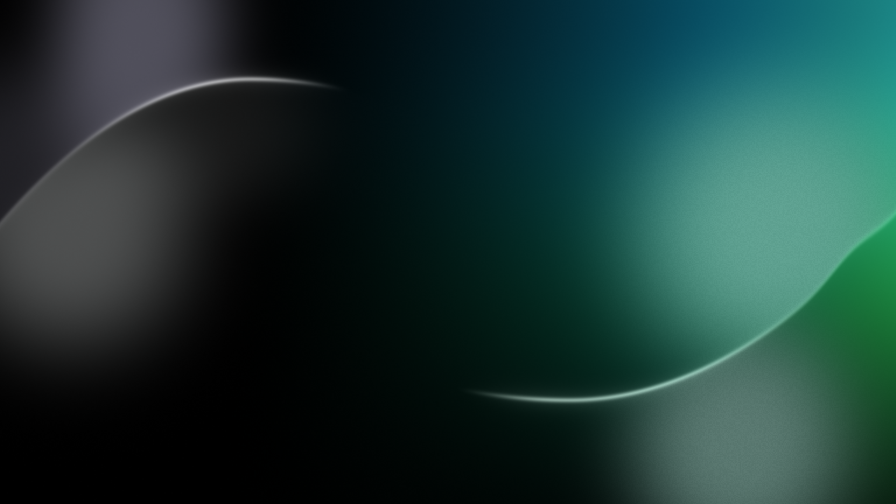
Give the GLSL for this background, as a Shadertoy shader.

```glsl
// Two curved, glowing ribbons on a dark field that brightens to teal at right.
// Soft super-Gaussian veils are split by each arc's signed distance,
// then thin light lines and a little grain are laid on top.

float hash(vec2 p) {
    p = fract(p * vec2(0.1031, 0.1137));
    p += dot(p, p.yx + 33.33);
    return fract((p.x + p.y) * p.x * 47.0);
}

// Soft blob: flat in the middle, quick to fall off
float veil(vec2 p, vec2 center, vec2 radius) {
    vec2 q = (p - center) / radius;
    return exp(-pow(dot(q, q), 1.5));
}

// Approximate signed distance to a parabola with its own bend on each side
float arcDistance(vec2 p, vec2 apex, float bendLeft, float bendRight) {
    float x = p.x - apex.x;
    float bend = x < 0.0 ? bendLeft : bendRight;
    float slope = 2.0 * bend * x;
    return (p.y - apex.y - bend * x * x) / sqrt(1.0 + slope * slope);
}

// Thin bright core with a faint halo
float lightLine(float d) {
    return 0.75 * exp(-d * d / 0.000025) + 0.25 * exp(-abs(d) / 0.014);
}

vec3 tealField(vec2 p, float aspect) {
    float u = p.x / aspect;
    float green = 0.62 * pow(max((u - 0.25) / 0.75, 0.0), 1.6);
    green *= mix(0.1, 1.0, smoothstep(-0.15, 0.65, p.y));
    green *= 1.0 - 0.16 * smoothstep(0.7, 1.0, p.y);
    float corner = smoothstep(0.73, 1.0, u);
    float blue = mix(0.75, 1.3, smoothstep(0.3, 1.0, p.y)) - 0.3 * corner;
    return green * vec3(0.08 + 0.12 * corner, 1.0, blue);
}

void mainImage(out vec4 fragColor, in vec2 fragCoord) {
    vec2 p = fragCoord / iResolution.y;
    float aspect = iResolution.x / iResolution.y;
    vec3 color = tealField(p, aspect);

    // Left ribbon: violet-grey veil above, neutral veil below
    float left = arcDistance(p, vec2(0.498, 0.843), -1.16, -0.6);
    float aboveLeft = smoothstep(-0.008, 0.008, left);
    float upper = 0.33 * veil(p, vec2(0.28, 0.93), vec2(0.18, 0.3))
                + 0.13 * veil(p, vec2(0.03, 0.66), vec2(0.2, 0.22));
    float lower = 0.31 * veil(p, vec2(0.14, 0.54), vec2(0.24, 0.24))
                + 0.09 * veil(p, vec2(0.4, 0.74), vec2(0.22, 0.16));
    color += mix(lower * vec3(0.98, 1.0, 1.0), upper * vec3(0.95, 0.94, 1.08), aboveLeft);
    float leftFade = smoothstep(0.7, 0.5, p.x) * mix(0.22, 1.0, smoothstep(0.1, 0.46, p.x));
    color += 0.55 * leftFade * lightLine(left);

    // Right ribbon: its arc steepens briefly near the edge
    float bump = 0.022 * exp(-pow((p.x - 1.69) / 0.06, 2.0));
    float right = arcDistance(p - vec2(0.0, bump), vec2(1.13, 0.206), 0.45, 0.88);
    float aboveRight = smoothstep(-0.008, 0.008, right);
    float mist = veil(p, vec2(1.54, 0.54), vec2(0.28, 0.28));
    float pool = veil(p, vec2(1.47, 0.12), vec2(0.22, 0.25));
    vec3 misted = mix(color, vec3(0.40, 0.65, 0.59), 0.92 * mist);
    vec3 pooled = mix(color, vec3(0.38, 0.50, 0.47), 0.92 * pool);
    color = mix(pooled, misted, aboveRight);
    float rightFade = smoothstep(0.9, 1.1, p.x) * mix(1.0, 0.2, smoothstep(1.2, 1.65, p.x));
    color += 0.55 * rightFade * lightLine(right) * vec3(0.95, 1.0, 0.97);

    // Fine grain, stronger where the veils are bright
    float grain = hash(floor(p * 432.0)) - 0.5;
    color += grain * (0.004 + 0.02 * max(mist * aboveRight, pool * (1.0 - aboveRight)));

    fragColor = vec4(clamp(color, 0.0, 1.0), 1.0);
}
```
